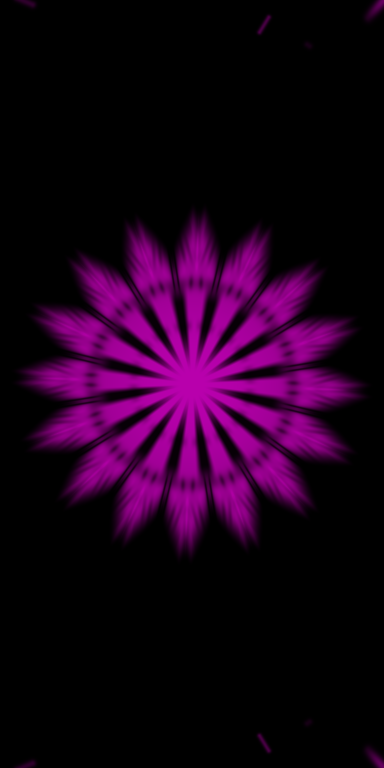
Reproduce this background procedurally as a Shadertoy shader.

```glsl
// A magenta sixteen-petal feathered rosette glowing on black, with faint streaks near the corners.
#define PETALS 16.0
#define TILT 0.04
#define TIP_RADIUS 0.505
#define TAPER 0.15
#define TIP_NOTCH 0.04
#define EDGE_FADE 0.13
#define BARB_SLOPE 0.28
#define BARB_DENSITY 120.0
#define MAGENTA vec3(0.72, 0.0, 0.675)

float hash(vec2 p) {
    vec3 q = fract(p.xyx * 0.1031);
    q += dot(q, q.yzx + 33.33);
    return fract((q.x + q.y) * q.z);
}

float noise(vec2 p) {
    vec2 cell = floor(p), t = fract(p);
    t = t * t * (3.0 - 2.0 * t);
    return mix(mix(hash(cell), hash(cell + vec2(1, 0)), t.x),
               mix(hash(cell + vec2(0, 1)), hash(cell + vec2(1, 1)), t.x), t.y);
}

float bump(float x, float center, float width) {
    float d = (x - center) / width;
    return exp(-d * d);
}

// Rises over a..b and falls over c..d
float band(float x, float a, float b, float c, float d) {
    return smoothstep(a, b, x) * (1.0 - smoothstep(c, d, x));
}

// Soft streak between two points
float streak(vec2 p, vec2 a, vec2 b, float width) {
    vec2 along = b - a;
    float t = clamp(dot(p - a, along) / dot(along, along), 0.0, 1.0);
    return bump(length(p - a - along * t), 0.0, width);
}

float rosette(vec2 p) {
    // Fold the plane into half a petal: 0 on its axis, 1 at the gap
    float halfSector = 3.14159265 / PETALS;
    float angle = atan(p.y, p.x + 1e-6) + TILT;
    float fold = abs(mod(angle + halfSector, 2.0 * halfSector) - halfSector) / halfSector;
    float r = length(p);
    float side = r * fold * halfSector;
    float gap = r * (1.0 - fold) * halfSector;

    // Double-pointed petal outline
    float edge = TIP_RADIUS - TAPER * fold - TIP_NOTCH * (1.0 - smoothstep(0.0, 0.2, fold));
    float light = 1.0 - smoothstep(edge - EDGE_FADE, edge, r);
    light *= mix(1.0, 0.82, smoothstep(0.03, 0.35, r));

    // Dark wedges between the inner rays
    float wedge = smoothstep(0.38, 0.85, fold) * band(r, 0.03, 0.15, 0.21, 0.29);
    light *= 1.0 - 0.96 * wedge;

    // Rings and paired spots that split each ray into beads
    light *= 1.0 - 0.22 * bump(r, 0.152, 0.014) * smoothstep(0.0, 0.5, fold);
    light *= 1.0 - 0.25 * bump(r, 0.262, 0.018);
    light *= 1.0 - 0.45 * bump(r, 0.264, 0.016) * bump(side, 0.013, 0.006);

    // Thin dark lines flanking the seam between petals
    light *= 1.0 - 0.7 * bump(gap, 0.006, 0.0032) * band(r, 0.22, 0.27, 0.34, 0.40);

    // Feather barbs slanting away from the axis
    float across = (side - BARB_SLOPE * r) * BARB_DENSITY;
    float barbs = noise(vec2(across, r * 14.0));
    barbs = mix(barbs, noise(vec2(side * 90.0, r * 18.0 + 7.0)), 0.35);
    float feather = smoothstep(0.25, 0.34, r);
    light *= mix(1.0, 0.5 + 0.72 * barbs, feather);
    light += 0.18 * bump(side, 0.0, 0.004) * band(r, 0.28, 0.32, 0.36, 0.42);
    return clamp(light, 0.0, 1.0);
}

// Stray streaks, mirrored between top and bottom
float cornerStreaks(vec2 p) {
    p.y = abs(p.y);
    float light = 0.55 * streak(p, vec2(0.455, 0.955), vec2(0.51, 1.01), 0.013)
                * smoothstep(0.43, 0.50, p.x);
    light += 0.38 * streak(p, vec2(0.176, 0.916), vec2(0.200, 0.955), 0.006);
    light += 0.25 * streak(p, vec2(-0.455, 1.005), vec2(-0.415, 0.988), 0.009);
    light += 0.12 * streak(p, vec2(0.300, 0.884), vec2(0.306, 0.880), 0.008);
    return light;
}

void mainImage(out vec4 fragColor, in vec2 fragCoord) {
    vec2 p = (fragCoord - 0.5 * iResolution.xy) / iResolution.x;
    float light = rosette(p) + cornerStreaks(p);
    fragColor = vec4(MAGENTA * light, 1.0);
}
```
